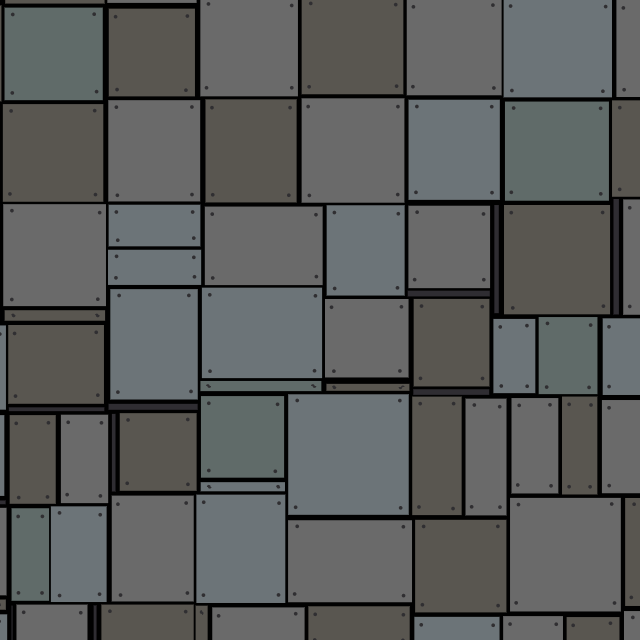
Write a Shadertoy shader that draws this texture.

```glsl
// Riveted metal wall plates in muted greys, staggered over black gaps with dark struts.

const float ROWS = 6.3;

float hash(vec2 cell, float seed) {
    vec3 q = fract(vec3(cell, seed) * vec3(0.1031, 0.1137, 0.0973) + 0.37);
    q += dot(q, q.yzx + 33.33);
    return fract((q.x + q.y) * q.z);
}

// Random slide of a grid corner; the top rows stay nearly regular
float slide(vec2 corner) {
    float reach = corner.y > 4.5 ? 0.06 : 0.2;
    return (hash(corner, 1.0) * 2.0 - 1.0) * reach;
}

float boxDistance(vec2 p, vec2 halfSize) {
    vec2 d = abs(p) - halfSize;
    return length(max(d, 0.0)) + min(max(d.x, d.y), 0.0);
}

float coverage(float dist, float pixel) {
    return clamp(0.5 - dist / pixel, 0.0, 1.0);
}

// Neighbouring cells draw from different halves of the palette
vec3 plateTint(float odd, float pick) {
    vec3 grey  = vec3(0.417, 0.417, 0.417);
    vec3 brown = vec3(0.350, 0.338, 0.314);
    vec3 blue  = vec3(0.425, 0.455, 0.470);
    vec3 green = vec3(0.375, 0.420, 0.410);
    if (odd > 0.5) return pick < 0.64 ? brown : blue;
    return pick < 0.66 ? grey : pick < 0.9 ? green : blue;
}

// Flat rectangle with uneven margins, optionally riveted at its corners
void drawPlate(inout vec3 color, vec2 p, vec2 lo, vec2 hi, vec3 tint,
               vec2 id, float seed, bool riveted, float pixel) {
    lo += 0.008 + 0.024 * vec2(hash(id, seed), hash(id, seed + 1.0));
    hi -= 0.008 + 0.024 * vec2(hash(id, seed + 2.0), hash(id, seed + 3.0));
    vec2 halfSize = (hi - lo) * 0.5;
    vec2 local = p - (lo + hi) * 0.5;
    color = mix(color, tint, coverage(boxDistance(local, halfSize), pixel));

    if (riveted) {
        vec2 quadrant = step(0.0, local);
        float wobble = hash(id + quadrant * 17.0, seed + 4.0);
        vec2 inset = min(vec2(0.06 + 0.03 * wobble, 0.085 - 0.025 * wobble), halfSize);
        float rivet = length(abs(local) - halfSize + inset) - 0.018;
        color = mix(color, vec3(0.19, 0.185, 0.195), coverage(rivet, pixel));
    }
}

void drawCell(inout vec3 color, vec2 p, vec2 id, float pixel) {
    // Pinwheel tiling: edges run through alternate corners
    float odd = mod(id.x + id.y, 2.0);
    vec2 lo = id + vec2(slide(id + vec2(0.0, 1.0 - odd)), slide(id + vec2(odd, 0.0)));
    vec2 hi = id + 1.0 + vec2(slide(id + vec2(1.0, odd)), slide(id + vec2(1.0 - odd, 1.0)));

    // Some cells give up a side to a strut, a sliver or a second plate
    float kind = id.y > 4.5 ? 1.0 : hash(id, 2.0);
    float cut = kind < 0.45 ? 0.085
              : kind < 0.58 ? 0.13
              : kind < 0.74 ? 0.38 + 0.2 * hash(id, 3.0) : 0.0;
    vec2 axis = hash(id, 4.0) < 0.45 ? vec2(1.0, 0.0) : vec2(0.0, 1.0);
    vec2 split = lo + (hi - lo) * cut;

    if (cut > 0.0) {
        bool strut = kind < 0.45;
        vec3 tint = strut ? vec3(0.185, 0.175, 0.195) : plateTint(1.0 - odd, hash(id, 5.0));
        drawPlate(color, p, lo, mix(hi, split, axis), tint, id, 10.0, !strut, pixel);
    }
    drawPlate(color, p, mix(lo, split, axis), hi, plateTint(odd, hash(id, 6.0)),
              id, 20.0, true, pixel);
}

void mainImage(out vec4 fragColor, in vec2 fragCoord) {
    vec2 p = fragCoord / iResolution.y * ROWS;
    p.y += 7.0 - ROWS;  // a full row meets the top edge
    float pixel = ROWS / iResolution.y;

    vec3 color = vec3(0.004);
    for (int y = -1; y <= 1; y++)
        for (int x = -1; x <= 1; x++)
            drawCell(color, p, floor(p) + vec2(x, y), pixel);

    fragColor = vec4(color, 1.0);
}
```
